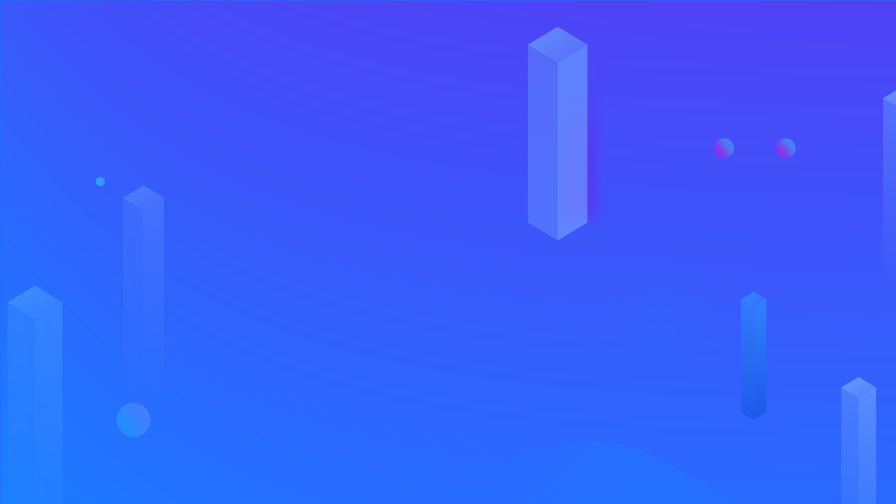
Write a Shadertoy shader that draws this background.

```glsl
const vec3 VIOLET = vec3(0.312, 0.258, 0.965);
const vec3 AZURE = vec3(0.155, 0.420, 1.0);
const vec3 SKY = vec3(0.100, 0.500, 1.0);
const vec3 BORDER = vec3(0.13, 0.42, 0.95);
const vec3 SHADOW = vec3(0.37, 0.19, 0.94);
const vec3 HILL = vec3(0.13, 0.46, 1.0);
const float LEFT_LIFT = 0.55;
const float LEFT_FALLOFF = 2.4;
const float BORDER_WIDTH = 0.004;
const float CAP_SLOPE = 0.6;

// Pillars: centre x, apex y, half width, foot y
const int PILLARS = 6;
const vec4 PILLAR_SHAPE[PILLARS] = vec4[](
    vec4(1.1065, 0.947, 0.0590, 0.523), vec4(0.2847, 0.632, 0.0405, 0.200),
    vec4(0.0694, 0.433, 0.0544, -0.10), vec4(1.4954, 0.421, 0.0255, 0.167),
    vec4(1.7037, 0.252, 0.0347, -0.10), vec4(1.7870, 0.826, 0.0347, 0.420));
// Opacity of left face, right face and cap, then opacity kept at the foot
const vec4 PILLAR_ALPHA[PILLARS] = vec4[](
    vec4(0.34, 0.58, 0.62, 1.00), vec4(0.20, 0.30, 0.42, 0.00),
    vec4(0.26, 0.40, 0.50, 0.10), vec4(0.75, 0.90, 0.95, 1.00),
    vec4(0.38, 0.60, 0.70, 0.30), vec4(0.40, 0.55, 0.70, 0.00));
const vec3 PILLAR_TOP[PILLARS] = vec3[](
    vec3(0.42, 0.68, 1.0), vec3(0.42, 0.64, 1.0), vec3(0.32, 0.66, 1.0),
    vec3(0.20, 0.53, 1.0), vec3(0.46, 0.68, 1.0), vec3(0.42, 0.68, 1.0));
const vec3 PILLAR_FOOT[PILLARS] = vec3[](
    vec3(0.46, 0.66, 1.0), vec3(0.42, 0.60, 1.0), vec3(0.25, 0.60, 1.0),
    vec3(0.10, 0.34, 0.90), vec3(0.42, 0.62, 1.0), vec3(0.42, 0.60, 1.0));

// Orbs: centre and radius, with colours at lower left and upper right
const int ORBS = 4;
const vec3 ORB_SHAPE[ORBS] = vec3[](
    vec3(0.199, 0.640, 0.0090), vec3(0.265, 0.167, 0.0338),
    vec3(1.437, 0.706, 0.0195), vec3(1.559, 0.706, 0.0195));
const vec3 ORB_LOW[ORBS] = vec3[](
    vec3(0.12, 0.68, 1.0), vec3(0.14, 0.56, 1.0),
    vec3(0.57, 0.18, 0.91), vec3(0.57, 0.18, 0.91));
const vec3 ORB_HIGH[ORBS] = vec3[](
    vec3(0.24, 0.58, 1.0), vec3(0.27, 0.50, 1.0),
    vec3(0.27, 0.53, 0.96), vec3(0.27, 0.53, 0.96));

// Antialiased coverage of a signed distance
float cover(float d) {
    return clamp(0.5 - d * iResolution.y, 0.0, 1.0);
}

vec3 backdrop(vec2 p) {
    float depth = 0.95 * (1.0 - p.y) + LEFT_LIFT * exp(-LEFT_FALLOFF * p.x);
    vec3 col = mix(VIOLET, AZURE, clamp(depth, 0.0, 1.0));
    col = mix(col, SKY, clamp((depth - 1.0) * 2.0, 0.0, 1.0));
    float rim = min(p.x, 1.0 - p.y);
    return mix(col, BORDER, 0.6 * smoothstep(BORDER_WIDTH, 0.0, rim));
}

vec3 drawPillar(vec3 col, vec2 p, int i) {
    vec4 shape = PILLAR_SHAPE[i], alpha = PILLAR_ALPHA[i];
    float x = p.x - shape.x;
    float slant = CAP_SLOPE * abs(x);
    float capHeight = CAP_SLOPE * shape.z;
    float capEdge = shape.y - 2.0 * capHeight + slant;
    float outline = max(abs(x) - shape.z,
        max(p.y - shape.y + slant, shape.w + slant - p.y));

    float fall = clamp((shape.y - p.y) / (shape.y - shape.w), 0.0, 1.0);
    float side = mix(alpha.x, alpha.y, cover(-x)) * mix(1.0, alpha.w, fall);
    float sheen = 1.0 - 0.3 * clamp(0.5 + 0.5 * x / shape.z
        - (p.y - shape.y + capHeight) / (2.0 * capHeight), 0.0, 1.0);
    float opacity = mix(side, alpha.z * sheen, cover(capEdge - p.y));
    vec3 tint = mix(PILLAR_TOP[i], PILLAR_FOOT[i], fall);
    return mix(col, tint, opacity * cover(outline));
}

vec3 drawOrb(vec3 col, vec2 p, int i) {
    vec3 shape = ORB_SHAPE[i];
    vec2 q = (p - shape.xy) / shape.z;
    float blend = smoothstep(-0.8, 0.8, dot(q, vec2(0.8, 0.6)));
    vec3 tint = mix(ORB_LOW[i], ORB_HIGH[i], blend);
    return mix(col, tint, 0.92 * cover((length(q) - 1.0) * shape.z));
}

void mainImage(out vec4 fragColor, in vec2 fragCoord) {
    vec2 p = fragCoord / iResolution.y;
    vec3 col = backdrop(p);

    // Low hill, fading to its left
    float bend = p.x - 1.17;
    float crest = 0.125 * exp(-bend * bend * 14.0) - 0.16 * max(bend - 0.1, 0.0);
    col = mix(col, HILL, 0.5 * cover(p.y - crest) * smoothstep(0.9, 1.25, p.x));

    // Faint haze and the shadow beside the tallest pillar
    col = mix(col, AZURE, 0.18 * exp(-180.0 * dot(p - vec2(1.31, 0.37), p - vec2(1.31, 0.37))));
    float shade = smoothstep(1.205, 1.165, p.x) * smoothstep(1.10, 1.13, p.x);
    shade *= smoothstep(0.54, 0.59, p.y) * smoothstep(0.90, 0.65, p.y);
    col = mix(col, SHADOW, 0.7 * shade);

    for (int i = 0; i < PILLARS; i++) col = drawPillar(col, p, i);
    for (int i = 0; i < ORBS; i++) col = drawOrb(col, p, i);
    fragColor = vec4(col, 1.0);
}
```
